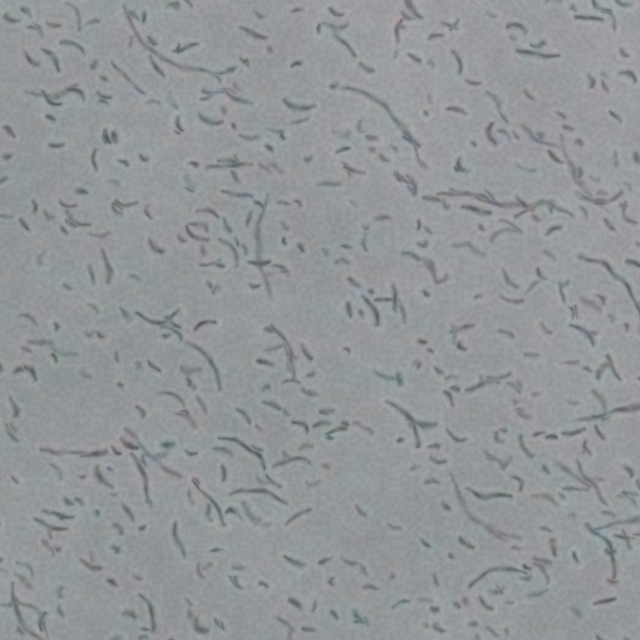
Reproduce this texture procedurally as a Shadertoy shader.

```glsl
const vec3 BASE_GREY = vec3(0.573, 0.590, 0.598);
const vec3 STROKE_SHADE = vec3(0.185, 0.180, 0.178);
const vec3 CORNER_TINT = vec3(0.034, 0.022, 0.030);
const vec3 GREEN_MAGENTA = vec3(-0.022, 0.016, 0.004);
const vec3 WARM_COOL = vec3(0.016, 0.000, -0.018);
const float MEAN_ANGLE = -0.55;     // strokes fall toward the right
const float ANGLE_SPREAD = 1.25;
const float HALF_WIDTH = 0.0036;
const float EDGE_SOFTNESS = 0.0032;
const float RIM_DISTANCE = 0.0065;
const float RIM_WIDTH = 0.0028;
const float RIM_LIGHT = 0.026;
const float WOBBLE = 0.009;
const float GRAIN = 0.042;

float hash(vec2 p) {
    vec3 q = fract(p.xyx * 0.1031);
    q += dot(q, q.yzx + 33.33);
    return fract((q.x + q.y) * q.z);
}

vec2 gradient(vec2 cell) {
    float a = 6.2832 * hash(cell + 71.0);
    return vec2(cos(a), sin(a));
}

float gradientNoise(vec2 p) {
    vec2 i = floor(p), f = fract(p);
    vec2 u = f * f * f * (f * (f * 6.0 - 15.0) + 10.0);
    vec2 e = vec2(0.0, 1.0);
    float a = dot(gradient(i), f);
    float b = dot(gradient(i + e.yx), f - e.yx);
    float c = dot(gradient(i + e.xy), f - e.xy);
    float d = dot(gradient(i + e.yy), f - e.yy);
    return mix(mix(a, b, u.x), mix(c, d, u.x), u.y);
}

// Signed distance to a tapered, parabolic stroke along x
float bentStroke(vec2 q, float halfLength, float bend) {
    float x = clamp(q.x, -halfLength, halfLength);
    float t = x / halfLength;
    float slope = 2.0 * bend * t;
    float across = (q.y - bend * halfLength * (t * t - 0.4)) / sqrt(1.0 + slope * slope);
    return length(vec2(q.x - x, across)) - HALF_WIDTH * (1.0 - 0.4 * t * t);
}

// Scatters one stroke per occupied cell; x is darkness, y is the pale rim
vec2 strokeLayer(vec2 p, float grid, float minHalf, float maxHalf, float share, float seed) {
    vec2 home = floor(p * grid);
    vec2 ink = vec2(0.0);
    for (int j = -1; j <= 1; j++)
    for (int i = -1; i <= 1; i++) {
        vec2 cell = home + vec2(i, j);
        vec2 id = cell + seed;
        vec2 center = (cell + vec2(hash(id + 3.1), hash(id + 17.7))) / grid;
        float clump = smoothstep(-0.28, 0.25, gradientNoise(center * 6.0 + 4.3));
        if (hash(id + 29.3) > share * mix(0.4, 1.0, clump)) continue;

        float angle = MEAN_ANGLE + ANGLE_SPREAD * (hash(id + 41.9) + hash(id + 53.2) - 1.0);
        float c = cos(angle), s = sin(angle);
        vec2 q = mat2(c, -s, s, c) * (p - center);
        float sizePick = hash(id + 61.4);
        float halfLength = mix(minHalf, maxHalf, sizePick * sizePick);
        float bend = 0.9 * (hash(id + 77.8) - 0.5);
        float d = bentStroke(q, halfLength, bend);

        float strength = mix(0.5, 1.1, hash(id + 89.6));
        float dark = 1.0 - smoothstep(-EDGE_SOFTNESS, EDGE_SOFTNESS, d);
        float r = (d - RIM_DISTANCE) / RIM_WIDTH;
        ink = max(ink, strength * vec2(dark, exp(-r * r)));
    }
    return ink;
}

void mainImage(out vec4 fragColor, in vec2 fragCoord) {
    vec2 p = fragCoord / iResolution.y;

    // Wavy stroke paths
    vec2 wobble = vec2(gradientNoise(p * 27.0), gradientNoise(p * 27.0 + 50.5));
    vec2 w = p + WOBBLE * wobble;

    // Short flecks, medium curls and a few long arcs
    vec2 ink = strokeLayer(w, 27.0, 0.004, 0.017, 0.58, 11.0);
    ink = max(ink, strokeLayer(w, 23.0, 0.006, 0.020, 0.48, 137.0));
    ink = max(ink, strokeLayer(w, 11.0, 0.020, 0.045, 0.55, 263.0));
    ink = max(ink, strokeLayer(w, 5.0, 0.055, 0.100, 0.50, 389.0));
    float dark = ink.x * clamp(0.9 + 0.8 * gradientNoise(p * 55.0 + 8.2), 0.45, 1.15);

    // Uneven grey ground, paler toward the upper right
    vec3 color = BASE_GREY + CORNER_TINT * smoothstep(0.7, 2.0, p.x + p.y);
    color += 0.022 * gradientNoise(p * 5.0 + 21.4);
    color += 0.022 * gradientNoise(p * 32.0 + 2.6);

    // Faint colour blotches, stronger beside strokes
    float tint = 0.7 + ink.x + ink.y;
    color += tint * GREEN_MAGENTA * gradientNoise(p * 19.0 + 33.7);
    color += tint * WARM_COOL * gradientNoise(p * 38.0 + 12.9);

    // Strokes, rims and soft grain
    color += RIM_LIGHT * ink.y * (1.0 - min(dark, 1.0));
    color -= STROKE_SHADE * dark;
    color += GRAIN * gradientNoise(p * 130.0 + 5.8);

    fragColor = vec4(color, 1.0);
}
```
